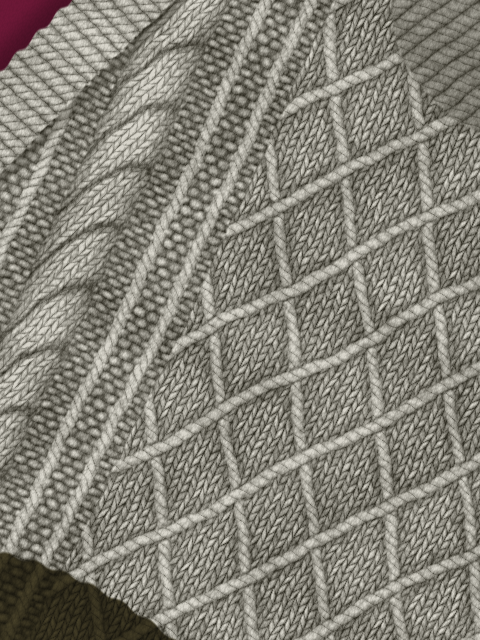
Give the GLSL for this texture, as a Shadertoy shader.

```glsl
const vec2 ACROSS = vec2(0.9026, -0.4305);
const vec2 ALONG = vec2(0.4305, 0.9026);
const vec3 GROOVE = vec3(0.19, 0.18, 0.14);
const vec3 WOOL = vec3(0.81, 0.80, 0.76);
const vec3 MAGENTA = vec3(0.36, 0.08, 0.18);
const vec3 MOSS = vec3(0.21, 0.19, 0.12);
const float CABLE_X = -0.16;

vec2 hash2(vec2 p) {
  return fract(sin(vec2(dot(p, vec2(127.1, 311.7)), dot(p, vec2(269.5, 183.3)))) * 4375.85);
}

// Distance to the nearest scattered point
float cellular(vec2 p) {
  float nearest = 1.0;
  for (int j = -1; j <= 1; j++)
    for (int i = -1; i <= 1; i++) {
      vec2 cell = floor(p) + vec2(i, j);
      nearest = min(nearest, length(cell + hash2(cell) - p));
    }
  return nearest;
}

vec2 wobble(vec2 p, float amount) {
  return amount * (sin(p.yx * 23.0 + vec2(0.0, 2.0)) + 0.6 * sin(p.yx * 71.0 + p * 47.0)
    + 0.35 * sin(p.yx * 190.0 - p * 130.0));
}

float inside(float x, float lo, float hi) {
  return smoothstep(lo - 0.003, lo + 0.003, x) * (1.0 - smoothstep(hi - 0.003, hi + 0.003, x));
}

// Columns of V shaped stitches, each leg of its own height
float stitches(vec2 q, vec2 size) {
  vec2 c = q / size;
  float leg = abs(fract(c.x) - 0.5);
  float x = 4.0 * leg - 1.0;
  float row = c.y - 1.6 * leg;
  float y = fract(row) - 0.5;
  float height = 0.78 + 0.36 * hash2(vec2(floor(c.x * 2.0), floor(row))).x;
  return height * sqrt(max(0.0, (1.0 - 0.95 * x * x) * (1.0 - 3.5 * y * y)));
}

// Staggered purl bumps
float bumps(vec2 q, vec2 size) {
  vec2 c = q / size;
  c.x += 0.5 * mod(floor(c.y), 2.0);
  float height = 0.75 + 0.4 * hash2(floor(c)).x;
  return height * (1.0 - smoothstep(0.05, 0.66, length(fract(c) - 0.5)));
}

// Raised cord of slanted strands
float rope(float d, float along, float halfWidth) {
  float x = d / halfWidth;
  float turn = along / 0.0165 + 0.6 * x;
  float strand = sqrt(abs(sin(3.14159 * turn)));
  float height = 0.42 + 0.5 * strand + 0.16 * hash2(vec2(floor(turn), 3.0)).x;
  return sqrt(max(0.0, 1.0 - x * x)) * height;
}

float ribs(float across, float along, float period) {
  return rope((fract(across / period) - 0.5) * period, along, period * 0.52);
}

// Overlapping hooked lobes of the cable
float cable(float x, float along) {
  float reach = 0.045 - x;
  float f = fract((along - 0.867 + 14.0 * reach * reach) / 0.105);
  float lobe = smoothstep(0.0, 0.2, f) * (1.0 - 0.75 * smoothstep(0.86, 1.0, f));
  float body = sqrt(max(0.0, 1.0 - pow(x / 0.055, 2.0)));
  vec2 slanted = vec2(x - 0.38 * along, along + 0.38 * x);
  return body * (0.3 + 0.7 * lobe) * (0.36 + 0.72 * stitches(slanted, vec2(0.021, 0.018)));
}

// Stockinette crossed by two families of cords
float lattice(vec2 p, vec2 q) {
  float bend = 0.035 * sin(p.x * 17.0 + p.y * 11.0);
  float a = (p.y - 0.583 - 0.51 * (p.x - 0.521)) / 0.139 + bend;
  float b = (p.x - 0.573 + 0.125 * (p.y - 0.479)) / 0.119 - bend;
  float da = (fract(a + 0.5) - 0.5) * 0.124;
  float db = (fract(b + 0.5) - 0.5) * 0.118;
  float dent = smoothstep(0.006, 0.03, min(abs(da), abs(db)));
  float h = stitches(q, vec2(0.0195, 0.0155)) * mix(0.5, 0.84, dent);
  h = max(h, 0.98 * rope(db, p.y, 0.0098) * smoothstep(0.004, 0.016, abs(da)));
  return max(h, rope(da, p.x, 0.0102));
}

float collarDistance(vec2 p) { return length(p - vec2(0.833, 1.0)) - 0.222; }

// Relief of the whole fabric
float relief(vec2 p) {
  vec2 w = p + wobble(p, 0.0019);
  vec2 q = vec2(dot(w, ACROSS), dot(w, ALONG));
  q.x -= 0.008 * sin(3.14159 * p.y);
  float side = abs(q.x - CABLE_X);
  float h = 0.1 + 0.68 * bumps(q, vec2(0.025, 0.0115));
  h = mix(h, 0.1 + 0.75 * bumps(q, vec2(0.023, 0.0145)), inside(side, 0.109, 0.172));
  h = max(h, rope(side - 0.106, q.y, 0.011));
  h = max(h, rope(side - 0.168, q.y, 0.011));
  h = mix(h, cable(q.x - CABLE_X, q.y), inside(side, -0.1, 0.052));
  h = mix(h, lattice(w, q), inside(q.x, 0.039, 2.0));
  float cuff = w.y - w.x;
  float cuffRibs = ribs((w.x + w.y) * 0.707, cuff * 0.707, 0.023);
  h = mix(h, cuffRibs, inside(cuff, 0.73, 2.0));
  float collarRibs = ribs(dot(w, vec2(-0.6, 0.8)), dot(w, vec2(0.8, 0.6)), 0.027);
  return mix(h, 0.85 * collarRibs, 1.0 - smoothstep(-0.003, 0.003, collarDistance(w)));
}

void mainImage(out vec4 fragColor, in vec2 fragCoord) {
  vec2 p = fragCoord / iResolution.y;
  vec2 q = vec2(dot(p, ACROSS), dot(p, ALONG));
  float cuff = p.y - p.x;

  // Light from the upper left
  float h = relief(p);
  float slope = h - relief(p + vec2(-0.0018, 0.0026));
  float shade = 0.11 + 0.8 * h + 0.3 * slope;

  // Heathered yarn, fine fibres and broad unevenness
  float fleck = cellular(q * vec2(150.0, 95.0));
  float fibre = cellular(q * vec2(360.0, 190.0) + 7.0);
  shade += 0.3 * (0.45 - fleck) + 0.26 * (0.45 - fibre);
  shade += 0.05 * sin(p.x * 19.0 + 3.0 * sin(p.y * 13.0)) + 0.06 * (0.4 - p.x);

  // Shadows beside the ribbed borders
  shade *= 1.0 - 0.3 * inside(cuff, 0.705, 0.728);
  shade *= 1.0 - 0.25 * smoothstep(0.02, -0.01, collarDistance(p));
  vec3 color = mix(GROOVE, WOOL, clamp(shade, 0.0, 1.06));

  // Cloth behind and dark hem
  vec3 cloth = MAGENTA * (0.8 + 0.35 * smoothstep(0.89, 0.96, cuff) + 0.1 * (0.5 - fibre));
  color = mix(color, cloth, smoothstep(0.886, 0.892, cuff + 0.004 * sin(p.x * 190.0)));
  float hem = 0.136 - 0.2 * p.x - 1.1 * p.x * p.x - p.y + 0.003 * sin(p.x * 140.0);
  color = mix(color, MOSS * (0.45 + 0.75 * shade), smoothstep(-0.003, 0.003, hem));
  fragColor = vec4(color, 1.0);
}
```
